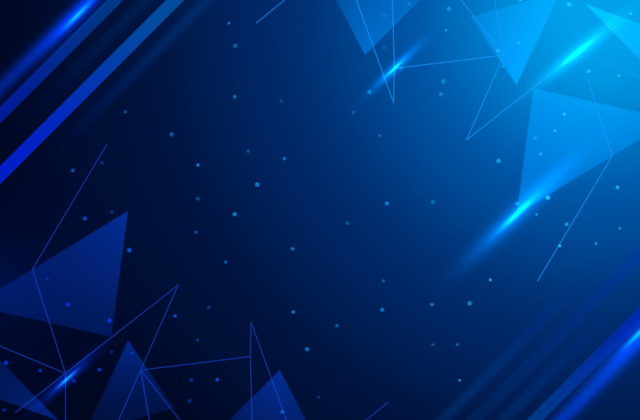
A Shadertoy shader for this background:

```glsl
#define UNITS 100.0
#define TURN vec2(153.5, 98.8)
#define GLOW_CENTER vec2(145.0, 100.0)
#define LINE_WIDTH 0.1
#define DOT_CELL 7.2
#define DOT_DENSITY 0.36
#define CYAN vec3(0.0, 0.85, 1.0)
#define BLUE vec3(0.02, 0.22, 1.0)

float pixel;

float hash(vec2 p) {
    vec3 q = fract(p.xyx * vec3(0.1031, 0.1030, 0.0973));
    q += dot(q, q.yzx + 33.33);
    return fract((q.x + q.y) * q.z);
}

float cross2(vec2 a, vec2 b) { return a.x * b.y - a.y * b.x; }

float stroke(vec2 p, vec2 a, vec2 b) {
    vec2 d = b - a;
    float h = clamp(dot(p - a, d) / dot(d, d), 0.0, 1.0);
    return 1.0 - smoothstep(0.0, LINE_WIDTH + pixel, length(p - a - d * h));
}

// Triangle that is brightest at its apex a
float facet(vec2 p, vec2 a, vec2 b, vec2 c, float reach) {
    float side = sign(cross2(b - a, c - a));
    float d = cross2(normalize(b - a), p - a);
    d = min(side * d, side * cross2(normalize(c - b), p - b));
    d = min(d, side * cross2(normalize(a - c), p - c));
    return smoothstep(-pixel, pixel, d) * exp(-length(p - a) / reach);
}

float facets(vec2 p) {
    float f = facet(p, vec2(123, 49), vec2(127, 79), vec2(160, 71.5), 45.0);
    f += facet(p, vec2(86.9, 86.9), vec2(79, 102), vec2(102, 102), 25.0);
    f += facet(p, vec2(123, 79.8), vec2(133.4, 102), vec2(112, 96), 18.0);
    return f + facet(p, vec2(139.5, 99), vec2(156, 82), vec2(156, 93), 25.0);
}

// Thin connected lines with spokes leaving the two hubs
float net(vec2 p) {
    vec2 hubA = vec2(120, 86.9), hubB = vec2(137.9, 87.7), hubC = vec2(93.9, 83.7);
    vec2 chain[6] = vec2[](vec2(84.5, 101), vec2(93.7, 75.6), hubC, hubA,
                           vec2(111.1, 66.7), vec2(149.8, 97));
    vec2 tail[4] = vec2[](vec2(137.9, 101), hubB, vec2(145.8, 62.9), vec2(128, 33.1));
    float m = 0.0;
    for (int i = 0; i < 5; i++) m = max(m, stroke(p, chain[i], chain[i + 1]));
    for (int i = 0; i < 3; i++) {
        m = max(m, stroke(p, tail[i], tail[i + 1]));
        m = max(m, stroke(p, hubA, vec2(109.0 + 8.6 * float(i), 101)));
    }
    m = max(m, stroke(p, hubB, vec2(154, 81)));
    m = max(m, stroke(p, hubC, vec2(93.4, 101)));
    return max(m, stroke(p, vec2(61.1, 94.6), vec2(69, 101)));
}

// Diagonal bars across the upper left corner
vec3 bars(vec3 color, vec2 p, vec4 strength) {
    float across = p.x + UNITS - p.y;
    float along = p.x - UNITS + p.y;
    vec4 center = vec4(27.4, 34.8, 41.7, 49.3);
    vec4 halfWidth = vec4(2.0, 1.8, 2.2, 1.8);
    vec3 tint = mix(vec3(0.01, 0.13, 0.85), vec3(0.0, 0.32, 0.66), smoothstep(-40.0, 40.0, along));
    for (int i = 0; i < 4; i++) {
        float d = abs(across - center[i]) - halfWidth[i];
        float soft = i % 2 == 0 ? pixel : 1.2;
        float fade = i % 2 == 0 ? 1.0 : smoothstep(-35.0, 30.0, along);
        color = mix(color, tint, strength[i] * fade * (1.0 - smoothstep(-soft, soft, d)));
    }
    float haze = (across - 21.0) / 2.6;
    return color + vec3(0.0, 0.10, 0.40) * exp(-haze * haze);
}

// Stretched glow with a narrow hot core
vec3 flare(vec2 p, vec2 center, vec2 dir, float size, vec3 tint) {
    dir = normalize(dir);
    vec2 q = vec2(dot(p - center, dir), cross2(dir, p - center)) / size;
    float halo = exp(-q.x * q.x - 45.0 * q.y * q.y);
    float core = exp(-9.0 * q.x * q.x - 500.0 * q.y * q.y);
    return tint * halo * 0.5 + mix(tint, CYAN, 0.7) * core * 0.8;
}

vec3 backdrop(vec2 p) {
    float d = length(p - GLOW_CENTER) / UNITS;
    vec3 c = mix(vec3(0.0, 0.63, 0.92), vec3(0.0, 0.36, 0.68), smoothstep(0.08, 0.5, d));
    c = mix(c, vec3(0.0, 0.16, 0.41), smoothstep(0.36, 0.86, d));
    c = mix(c, vec3(0.0, 0.065, 0.22), smoothstep(0.75, 1.22, d));
    c = mix(c, vec3(0.0, 0.025, 0.12), smoothstep(1.15, 1.55, d));
    return c + vec3(0.0, 0.04, 0.16) * exp(-length(p - vec2(0, 33)) / 14.0);
}

// Scattered dots, one at most per cell
vec3 dots(vec3 color, vec2 p) {
    vec2 cell = floor(p / DOT_CELL);
    vec2 jitter = vec2(hash(cell + 3.1), hash(cell + 17.7));
    vec2 center = (cell + 0.1 + 0.8 * jitter) * DOT_CELL;
    float diagonal = center.x + UNITS - center.y;
    float present = step(hash(cell + 41.3), DOT_DENSITY) * step(54.0, diagonal) * step(diagonal, 204.0);
    float radius = mix(0.3, 0.55, hash(cell + 8.9));
    float mask = 1.0 - smoothstep(radius - pixel, radius + pixel, length(p - center));
    vec3 tint = mix(BLUE, vec3(0.04, 0.55, 0.85), smoothstep(15.0, 60.0, center.x * 0.6 + center.y * 0.4));
    tint = mix(tint, vec3(0.1, 0.85, 1.0), smoothstep(95.0, 130.0, center.x));
    return mix(color, tint, present * mask * mix(0.4, 0.9, hash(cell + 29.0)));
}

void mainImage(out vec4 fragColor, in vec2 fragCoord) {
    vec2 p = fragCoord / iResolution.y * UNITS;
    vec2 turned = TURN - p;
    pixel = UNITS / iResolution.y;
    vec3 color = backdrop(p);

    // The same shapes fill opposite corners by a half turn
    color = bars(color, p, vec4(0.65, 0.15, 0.9, 0.25));
    color = bars(color, turned, vec4(0.6, 0.22, 0.15, 0.25));
    color += vec3(0.0, 0.16, 0.24) * facets(p);
    color += vec3(0.01, 0.12, 0.38) * facets(turned);
    color = mix(color, vec3(0.1, 0.6, 1.0), 0.55 * net(p));
    color = mix(color, vec3(0.08, 0.27, 0.85), 0.55 * net(turned));
    color = dots(color, p);

    // Light streaks
    color += flare(p, vec2(123, 49), vec2(1, 0.95), 14.0, vec3(0.0, 0.5, 0.9));
    color += flare(p, vec2(93.9, 83.7), vec2(1, 0.95), 7.0, vec3(0.0, 0.5, 0.9));
    color += flare(p, vec2(137.5, 87.5), vec2(1, 0.8), 11.0, vec3(0.0, 0.5, 0.5));
    color += flare(p, vec2(15.9, 9.7), vec2(1, 0.9), 8.0, BLUE);
    color += flare(p, vec2(18.5, 96.4), vec2(1), 12.0, BLUE);
    color += flare(p, vec2(152, 20.5), vec2(1), 12.0, BLUE * 0.7);
    fragColor = vec4(clamp(color, 0.0, 1.0), 1.0);
}
```
